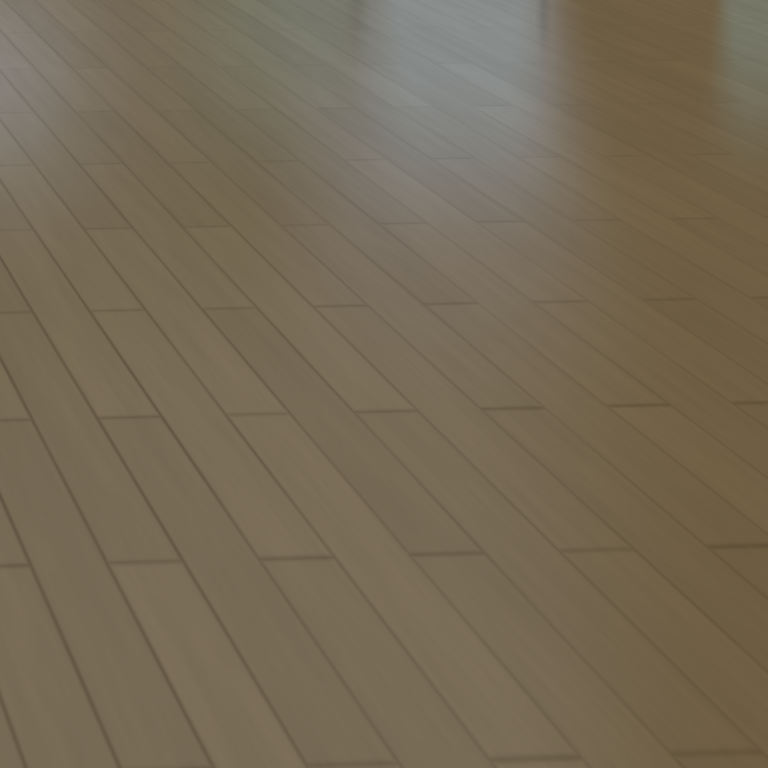
A WebGL 2 fragment shader for this texture:

```glsl
#version 300 es
precision highp float;

uniform vec2 u_resolution;
out vec4 outColor;

#define VANISH vec2(-0.508, 1.508)
#define PLANK_WIDTH 0.0812
#define PLANK_SHIFT 0.684
#define ROW_STEP 0.146
#define ROW_SHIFT 0.81
#define ROW_TILT 0.0219
#define SEAM_WIDTH 0.032
#define JOINT_WIDTH 0.008
#define SEAM_DEPTH 0.19
#define GRAIN 0.055
#define TONE 0.04

const vec3 TAN = vec3(0.472, 0.421, 0.338);
const vec3 BROWN = vec3(0.432, 0.367, 0.262);
const vec3 OLIVE = vec3(0.445, 0.395, 0.302);
const vec3 COOL_LIGHT = vec3(0.535, 0.555, 0.55);
const vec3 GREEN_LIGHT = vec3(0.465, 0.475, 0.42);
const vec3 SOFT_LIGHT = vec3(0.505, 0.475, 0.455);
const vec3 PALE_LIGHT = vec3(0.57, 0.565, 0.55);

float hash(vec2 p) {
  vec3 q = fract(p.xyx * 0.1031);
  q += dot(q, q.yzx + 33.33);
  return fract((q.x + q.y) * q.z);
}

float noise(vec2 p) {
  vec2 i = floor(p), f = fract(p);
  f = f * f * (3.0 - 2.0 * f);
  return mix(mix(hash(i), hash(i + vec2(1, 0)), f.x),
             mix(hash(i + vec2(0, 1)), hash(i + vec2(1, 1)), f.x), f.y);
}

// Soft-edged interval from a to b
float band(float x, float a, float b, float soft) {
  return smoothstep(a - soft, a + soft, x) * (1.0 - smoothstep(b - soft, b + soft, x));
}

// Soft groove at every integer of x, widened to at least a pixel
float groove(float x, float width, float pixel) {
  float w = max(width, pixel);
  float d = abs(x - round(x)) / w;
  return exp(-d * d) * width / w;
}

// Base colour of the wood across the floor
vec3 woodColor(vec2 p, float down) {
  vec3 c = mix(OLIVE, TAN, smoothstep(0.25, 0.65, down + 0.3 * p.x));
  float side = smoothstep(0.62, 1.0, p.x + 0.12 * (1.0 - down));
  return mix(c, BROWN, side);
}

// Blurred daylight mirrored in the varnish
vec3 addReflections(vec3 c, vec2 p, float down) {
  float blur = 0.015 + 0.16 * down;
  float soft = band(p.x, 0.36 + 0.15 * down, 0.73 + 0.06 * down, 0.04 + 0.2 * down);
  c = mix(c, SOFT_LIGHT, 0.85 * soft * (1.0 - smoothstep(0.1, 0.58, down)));
  float wash = band(p.x, 0.26, 0.5, 0.1) * (1.0 - smoothstep(0.0, 0.3, down));
  c = mix(c, GREEN_LIGHT, 0.8 * wash);
  float window = band(p.x, 0.49, 0.705, blur + 0.02) * (1.0 - smoothstep(0.05, 0.36, down));
  c = mix(c, COOL_LIGHT, 0.95 * window);
  float rightPane = smoothstep(0.94 - blur, 0.94 + blur, p.x);
  c = mix(c, GREEN_LIGHT, 0.9 * rightPane * (1.0 - smoothstep(0.03, 0.28, down)));
  vec2 g = (vec2(p.x, down) - vec2(-0.01, 0.1)) / vec2(0.11, 0.13);
  c = mix(c, PALE_LIGHT, 0.8 * exp(-dot(g, g)));
  float cornerWash = (1.0 - smoothstep(0.0, 0.35, p.x)) * (1.0 - smoothstep(0.05, 0.5, down));
  c = mix(c, SOFT_LIGHT, 0.4 * cornerWash);
  // Dark posts between the panes
  float posts = 0.6 * band(p.x, 0.457, 0.472, 0.012) + band(p.x, 0.703, 0.713, 0.008);
  return c * (1.0 - 0.12 * posts * (1.0 - smoothstep(0.0, 0.1, down)));
}

void main() {
  vec2 p = gl_FragCoord.xy / u_resolution;
  float down = 1.0 - p.y;

  // Floor coordinates: across the planks and along them
  float depth = VANISH.y - p.y;
  float across = ((p.x - VANISH.x) / depth - PLANK_SHIFT) / PLANK_WIDTH;
  float along = ((1.0 - ROW_TILT * (p.x - 0.39)) / depth - ROW_SHIFT) / ROW_STEP;

  // Each second plank is shifted by half its length
  float plank = floor(across);
  float cell = 0.5 * (along + mod(plank, 2.0));
  float seam = groove(across, SEAM_WIDTH, fwidth(across));
  float joint = groove(cell, JOINT_WIDTH, 0.5 * fwidth(along));

  // Focus fades to the far right
  float focus = mix(1.0, 0.42, smoothstep(0.0, 0.75, p.x)) * mix(0.55, 1.0, smoothstep(0.0, 0.6, down));
  float seamWear = 0.75 + 0.5 * noise(vec2(round(across) * 7.3, along * 1.5));
  float jointWear = 0.65 + 0.35 * hash(vec2(plank, round(cell)) + 40.0);
  float lines = max(seam * focus * seamWear, joint * jointWear * mix(0.25, 0.7, smoothstep(0.1, 0.55, down)));

  // Grain stretched along the planks, and a tone for each board
  float board = hash(vec2(plank, floor(cell)) + 11.0) - 0.5;
  vec2 fiber = vec2(across * 5.0, along * 1.8 + hash(vec2(plank, 3.0)) * 20.0);
  float grain = 0.6 * noise(fiber) + 0.4 * noise(fiber * vec2(3.0, 2.5) + 17.0) - 0.5;

  vec3 color = addReflections(woodColor(p, down), p, down);
  color *= 1.0 + TONE * board + GRAIN * grain;
  color *= 1.0 - SEAM_DEPTH * lines * vec3(0.95, 1.0, 1.1);
  outColor = vec4(color, 1.0);
}
```
